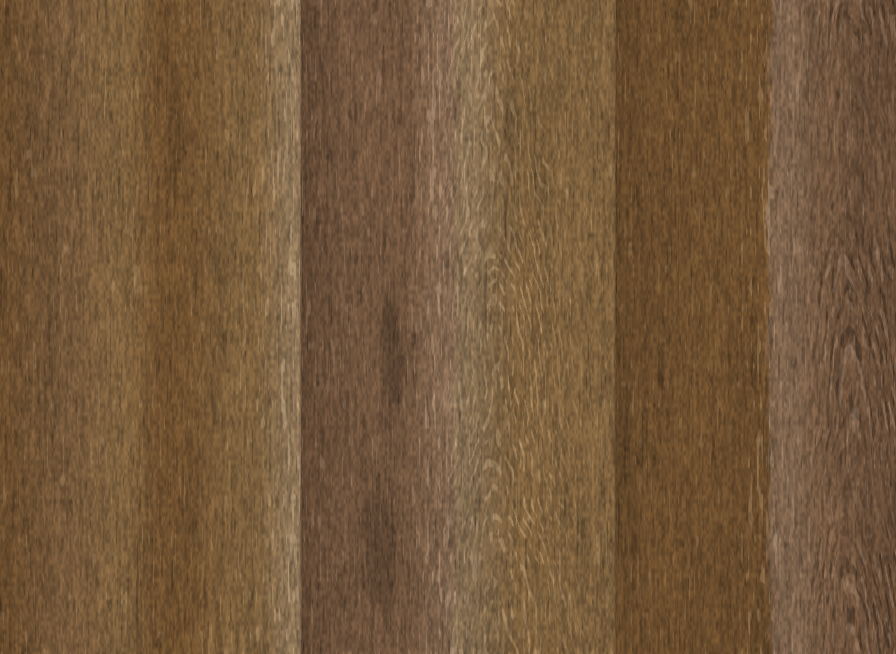
This texture is drawn by a Shadertoy shader. Its source:

```glsl
// Three vertical oak planks with tonal bands, crisp grain, pale flecks, arched figure and dark knots.

const vec3 UMBER = vec3(0.385, 0.285, 0.205);
const vec3 BROWN = vec3(0.40, 0.288, 0.168);
const vec3 TAUPE = vec3(0.44, 0.33, 0.24);
const vec3 HONEY = vec3(0.48, 0.37, 0.235);
const vec3 ROSE  = vec3(0.49, 0.385, 0.295);
const vec3 PALE  = vec3(0.53, 0.435, 0.32);
const float SEAM_A = 0.336;
const float SEAM_B = 0.687;

float hash(vec2 p) {
    vec3 q = fract(vec3(p.xyx) * 0.1031);
    q += dot(q, q.yzx + 33.33);
    return fract((q.x + q.y) * q.z);
}

float noise(vec2 p) {
    vec2 i = floor(p), f = fract(p);
    f = f * f * (3.0 - 2.0 * f);
    return mix(mix(hash(i), hash(i + vec2(1, 0)), f.x),
               mix(hash(i + vec2(0, 1)), hash(i + vec2(1, 1)), f.x), f.y);
}

float fbm(vec2 p) {
    float sum = 0.0, amp = 0.533;
    for (int i = 0; i < 4; i++) {
        sum += amp * noise(p);
        p = p * 2.03 + 17.1;
        amp *= 0.5;
    }
    return sum;
}

// Soft bell around a centre
float bell(float x, float centre, float width) {
    float d = (x - centre) / width;
    return exp(-d * d);
}

// Move from one tone to the next around a position
vec3 blend(vec3 from, vec3 to, float x, float at, float width) {
    return mix(from, to, smoothstep(at - width, at + width, x));
}

vec3 leftPlank(float x) {
    vec3 c = blend(BROWN, TAUPE * vec3(1.0, 1.0, 0.9), x, 0.035, 0.04);
    c = blend(c, HONEY, x, 0.105, 0.04);
    c = blend(c, BROWN * 1.07, x, 0.160, 0.025);
    c = blend(c, HONEY, x, 0.235, 0.04);
    return blend(c, PALE, x, 0.305, 0.025);
}

vec3 middlePlank(float x) {
    vec3 c = blend(UMBER, TAUPE * 0.97, x, 0.365, 0.035);
    c = blend(c, ROSE, x, 0.475, 0.03);
    c = blend(c, PALE * 0.97, x, 0.509, 0.004);
    return blend(c, HONEY, x, 0.550, 0.035);
}

vec3 rightPlank(float x) {
    vec3 c = blend(BROWN * 0.95, BROWN * 1.03, x, 0.720, 0.03);
    c = blend(c, ROSE * 0.97, x, 0.860, 0.004);
    c = blend(c, TAUPE, x, 0.903, 0.02);
    return blend(c, UMBER * 1.05, x, 0.955, 0.04);
}

// Thin nested arches rising to a point above the axis
float arches(vec2 p, float axis, float slope, float count) {
    float dx = p.x - axis + 0.03 * (fbm(p * vec2(6.0, 4.0)) - 0.5);
    float level = p.y + slope * sqrt(dx * dx + 0.0004) + 0.18 * (fbm(p * vec2(18.0, 8.0)) - 0.5);
    return smoothstep(0.3, 0.9, sin(6.2832 * count * level));
}

// Sparse short strokes along the grain
float strokes(vec2 p, vec2 scale, float threshold) {
    return smoothstep(threshold, threshold + 0.12, noise(p * scale));
}

// Dark elongated blot with a ragged outline
float knot(vec2 p, vec2 centre, vec2 size) {
    float ragged = 1.6 * (fbm(p * vec2(90.0, 14.0)) - 0.5);
    return 1.0 - smoothstep(0.6, 1.1, length((p - centre) / size) + ragged);
}

void mainImage(out vec4 fragColor, in vec2 fragCoord) {
    vec2 uv = fragCoord / iResolution.xy, p = fragCoord / iResolution.y;
    float px = 1.0 / iResolution.x;
    float inMiddle = smoothstep(SEAM_A - px, SEAM_A + px, uv.x);
    float inRight = smoothstep(SEAM_B - px, SEAM_B + px, uv.x);

    // Tonal bands with ragged borders
    float x = uv.x + 0.010 * (fbm(p * vec2(9.0, 2.5)) - 0.5) + 0.009 * (noise(p * vec2(240.0, 30.0)) - 0.5);
    vec3 color = mix(mix(leftPlank(x), middlePlank(x), inMiddle), rightPlank(x), inRight);

    // Broad stains, long fibres and fine pores
    vec2 g = p + vec2(0.006 * fbm(p * vec2(6.0, 4.0)) + 3.7 * (inMiddle + inRight), 0.0);
    float grain = 0.13 * (fbm(g * vec2(13.0, 1.8)) - 0.5) + 0.10 * (fbm(g * vec2(70.0, 6.0)) - 0.5)
                + 0.12 * (noise(g * vec2(290.0, 9.0)) - 0.5) + 0.18 * (noise(g * vec2(310.0, 48.0)) - 0.5)
                + 0.25 * (noise(g * vec2(372.0, 150.0)) - 0.5);
    grain -= 0.13 * strokes(g + 5.3, vec2(300.0, 32.0), 0.76) - 0.012;
    color *= 1.0 + grain;

    // Pale flecks, denser beside the bright bands
    float bright = bell(uv.x, 0.315, 0.03) + bell(uv.x, 0.49, 0.03) + bell(uv.x, 0.85, 0.02);
    float fleck = strokes(g, vec2(290.0, 34.0), 0.81 - 0.11 * bright);
    color += vec3(0.10, 0.098, 0.092) * fleck * (0.65 + 0.35 * bright);

    // Pale arches in the middle plank, broken dark and pale waves at the right
    float broken = smoothstep(0.35, 0.6, noise(g * vec2(220.0, 48.0)));
    float patches = smoothstep(0.32, 0.6, fbm(p * vec2(7.0, 4.0)));
    float figure = arches(p, 0.757, 5.0, 20.0) * bell(uv.x, 0.57, 0.075) * inMiddle * (1.0 - inRight);
    color += vec3(0.12, 0.115, 0.105) * figure * broken * (0.4 + 0.6 * patches);
    float waveZone = smoothstep(0.895, 0.925, uv.x) * (0.35 + 0.65 * patches);
    color *= 1.0 - 0.26 * waveZone * arches(p, 1.30, 6.0, 14.0) * (0.2 + 0.8 * broken);
    color += 0.085 * waveZone * arches(p + vec2(0.0, 0.03), 1.30, 6.0, 14.0) * broken;

    // Knots and dark streaks
    float dark = knot(p, vec2(0.600, 0.44), vec2(0.018, 0.11)) + 0.8 * knot(p, vec2(0.580, 0.17), vec2(0.028, 0.10))
               + 0.5 * knot(p, vec2(0.780, 0.82), vec2(0.014, 0.07)) + 0.5 * knot(p, vec2(0.268, 0.84), vec2(0.016, 0.14))
               + 0.4 * knot(p, vec2(0.295, 0.22), vec2(0.016, 0.16));
    color *= 1.0 - 0.18 * min(dark, 1.0);

    // Thin shadow along both seams
    color *= 1.0 - 0.10 * (bell(uv.x, SEAM_A, 0.0015) + bell(uv.x, SEAM_B, 0.0015));
    fragColor = vec4(clamp(color, 0.0, 1.0), 1.0);
}
```
